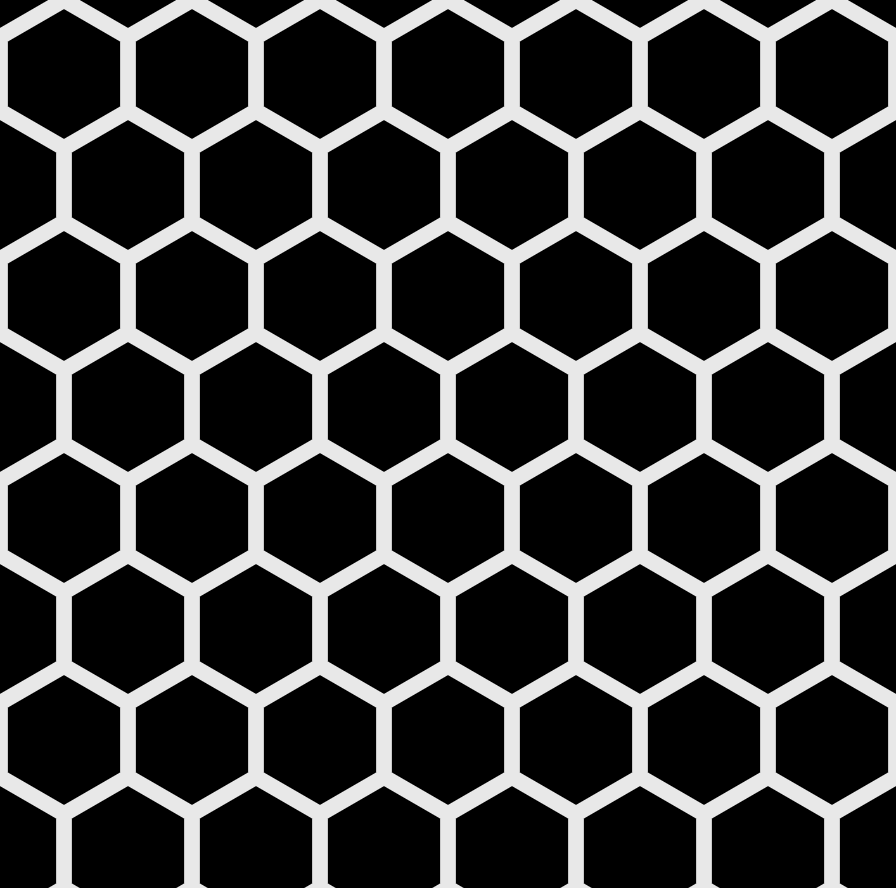
Give the GLSL for this pattern, as a WebGL 2 fragment shader.

```glsl
#version 300 es
precision highp float;
// Honeycomb: pale lines of even width around black pointy-top hexagons.
// Two interleaved rectangular lattices give the nearest cell centre, and
// a hexagonal distance from it gives the line. Whole counts make it tile.

#define COLUMNS 7.0            // cells across
#define ROW_PAIRS 4.0          // pairs of staggered rows up the canvas
#define LINE_WIDTH 0.123       // in cell widths
#define FIRST_ROW 0.16667      // height of the lowest centres, in row pairs
#define LINE_COLOR vec3(0.91)
#define CELL_COLOR vec3(0.0)

uniform vec2 u_resolution;
out vec4 fragColor;

const vec2 LATTICE = vec2(1.0, 1.7320508);  // one cell wide, two rows high

// Offset from the nearest hexagon centre; cells are one unit wide.
vec2 nearestCentre(vec2 p) {
  vec2 evenRow = mod(p + 0.5 * LATTICE, LATTICE) - 0.5 * LATTICE;
  vec2 oddRow = mod(p, LATTICE) - 0.5 * LATTICE;
  return dot(evenRow, evenRow) < dot(oddRow, oddRow) ? evenRow : oddRow;
}

// Distance from a point inside the cell to its closest side.
float sideDistance(vec2 offset) {
  vec2 a = abs(offset);
  return 0.5 - max(a.x, dot(a, vec2(0.5, 0.8660254)));
}

void main() {
  vec2 uv = gl_FragCoord.xy / u_resolution;
  vec2 repeats = vec2(COLUMNS, ROW_PAIRS);
  vec2 p = (uv * repeats - vec2(0.0, FIRST_ROW)) * LATTICE;

  // Line coverage, softened over one pixel
  float pixel = COLUMNS / u_resolution.x;
  float side = sideDistance(nearestCentre(p));
  float line = clamp((0.5 * LINE_WIDTH - side) / pixel + 0.5, 0.0, 1.0);

  fragColor = vec4(mix(CELL_COLOR, LINE_COLOR, line), 1.0);
}
```
